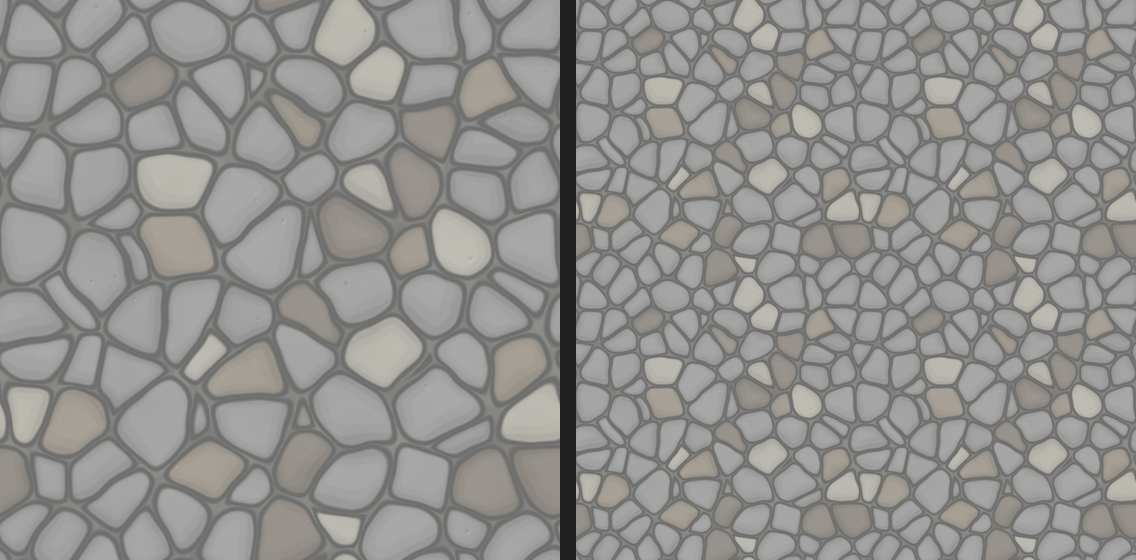
Left, the tile; right, the same tile 2 across and 2 down.
Reproduce this texture procedurally as a Shadertoy shader.

```glsl
// Draws a seamless floor of rounded grey, tan and cream stones set in dark mortar.

const float CELLS = 10.0;          // stone lattice cells per side
const float JITTER = 0.86;         // scatter of the stone centres
const float SIZE_SPREAD = 0.38;    // weight difference of large and small stones
const float GAP = 0.062;           // half width of the joints, in cells
const float OUTLINE = 0.065;       // width of the dark contour, in cells
const float ROUNDING = 0.085;      // corner softness of large stones
const float FACET = 0.12;          // typical width of the chiselled rim
const float WARP = 0.10;           // waviness of the stone edges
const float PIT_CELLS = 27.0;      // lattice of the small chips
const float PIT_CHANCE = 0.06;

const vec3 GREY = vec3(0.637, 0.637, 0.635);
const vec3 CREAM = vec3(0.722, 0.710, 0.680);
const vec3 TAN = vec3(0.635, 0.612, 0.575);
const vec3 BROWN = vec3(0.585, 0.565, 0.540);
const vec3 MORTAR = vec3(0.515, 0.515, 0.505);
const vec3 CONTOUR = vec3(0.435, 0.435, 0.432);

// Integer hash giving three values from 0 to 1
vec3 hash3(vec2 cell, float seed) {
    uvec3 v = uvec3(ivec3(cell.x, cell.y, seed)) * 1664525u + 1013904223u;
    v.x += v.y * v.z; v.y += v.z * v.x; v.z += v.x * v.y;
    v ^= v >> 16u;
    v.x += v.y * v.z; v.y += v.z * v.x; v.z += v.x * v.y;
    return vec3(v >> 16u) / 65535.0;
}

// Value noise that wraps after a whole number of cells
float wrapNoise(vec2 uv, float period, float seed) {
    vec2 p = uv * period, i = floor(p), f = fract(p);
    f = f * f * (3.0 - 2.0 * f);
    float a = hash3(mod(i, period), seed).x;
    float b = hash3(mod(i + vec2(1, 0), period), seed).x;
    float c = hash3(mod(i + vec2(0, 1), period), seed).x;
    float d = hash3(mod(i + vec2(1, 1), period), seed).x;
    return mix(mix(a, b, f.x), mix(c, d, f.x), f.y);
}

// Centre in xy, size weight in z
vec3 stoneSite(vec2 cell) {
    vec3 h = hash3(mod(cell, CELLS), 1.0);
    return vec3(cell + 0.5 + JITTER * (h.xy - 0.5), SIZE_SPREAD * smoothstep(0.0, 0.75, h.z));
}

vec2 nearestStone(vec2 p) {
    vec2 best = floor(p);
    float bestPower = 1e5;
    for (int y = -2; y <= 2; y++)
    for (int x = -2; x <= 2; x++) {
        vec2 cell = floor(p) + vec2(x, y);
        vec3 s = stoneSite(cell);
        float power = dot(p - s.xy, p - s.xy) - s.z;
        if (power < bestPower) { bestPower = power; best = cell; }
    }
    return best;
}

// Inner distances to the outline, the rim facet and the top facet
vec3 stoneDistances(vec2 p, vec2 cell) {
    vec3 site = stoneSite(cell);
    float size = site.z / SIZE_SPREAD;
    vec3 k = vec3(ROUNDING * mix(0.45, 1.0, size), 0.04, 0.025);
    vec3 sum = vec3(0.0);
    for (int y = -2; y <= 2; y++)
    for (int x = -2; x <= 2; x++) {
        if (x == 0 && y == 0) continue;
        vec2 other = cell + vec2(x, y);
        vec3 s = stoneSite(other);
        vec2 across = s.xy - site.xy;
        float span = max(length(across), 0.05);
        float d = 0.5 * (span * span + site.z - s.z) / span - dot(p - site.xy, across) / span;
        float inset = hash3(mod(other, CELLS), 3.0 + mod(cell.x + 3.0 * cell.y, 5.0)).x;
        inset = FACET * (0.2 + inset + 0.5 * max(0.0, -across.y / span)) * mix(0.5, 1.0, size);
        sum += exp(-(d - inset * vec3(0.0, 1.0, 2.1)) / k);
    }
    return -k * log(sum) - GAP;
}

// Small chips: dark on one side, light on the other
float chips(vec2 uv, float soft) {
    vec2 p = uv * PIT_CELLS, cell = floor(p);
    vec3 h = hash3(mod(cell, PIT_CELLS), 12.0);
    vec2 q = p - cell - mix(vec2(0.3), vec2(0.7), h.xy);
    float r = mix(0.05, 0.12, h.x);
    float dark = 1.0 - smoothstep(r - soft, r + soft, length(q));
    float light = 1.0 - smoothstep(r - soft, r + soft, length(q + vec2(-0.06, 0.07)));
    return step(h.z, PIT_CHANCE) * (0.035 * light * (1.0 - dark) - 0.04 * dark);
}

void mainImage(out vec4 fragColor, in vec2 fragCoord) {
    vec2 uv = fragCoord / iResolution.xy;
    float pixel = CELLS / min(iResolution.x, iResolution.y);
    float broad = wrapNoise(uv, 14.0, 5.0), fine = wrapNoise(uv, 43.0, 6.0);
    vec2 wobble = vec2(wrapNoise(uv, 24.0, 7.0), wrapNoise(uv, 24.0, 8.0)) - 0.5;
    vec2 p = uv * CELLS + WARP * wobble;
    vec2 cell = nearestStone(p);
    vec3 dist = stoneDistances(p, cell);

    // Stone tint and stepped facets
    vec3 pick = hash3(mod(cell, CELLS), 2.0);
    vec3 stone = pick.x < 0.07 ? CREAM : pick.x < 0.17 ? TAN : pick.x < 0.25 ? BROWN : GREY;
    vec2 facet = smoothstep(-0.015 - pixel, 0.015 + pixel, dist.yz + 0.04 * (broad - 0.5));
    stone *= 0.94 + 0.05 * facet.x + 0.028 * facet.y + 0.02 * (pick.y - 0.5);
    stone += 0.016 * (broad - 0.5) + 0.008 * (fine - 0.5);
    stone += chips(uv, 0.02 + 0.5 * pixel) * facet.x;

    // Mortar with faint buried lumps
    float lump = smoothstep(0.56, 0.64, wrapNoise(uv, 31.0, 9.0));
    vec3 ground = MORTAR + 0.025 * lump + 0.035 * (broad - 0.5) + 0.02 * (fine - 0.5);

    // Dark contour, then the stone on top
    ground = mix(ground, CONTOUR, smoothstep(-OUTLINE - 0.035, -OUTLINE + 0.02, dist.x));
    float cover = smoothstep(-0.015 - 0.5 * pixel, 0.02 + 0.5 * pixel, dist.x);
    fragColor = vec4(mix(ground, stone, cover), 1.0);
}
```
